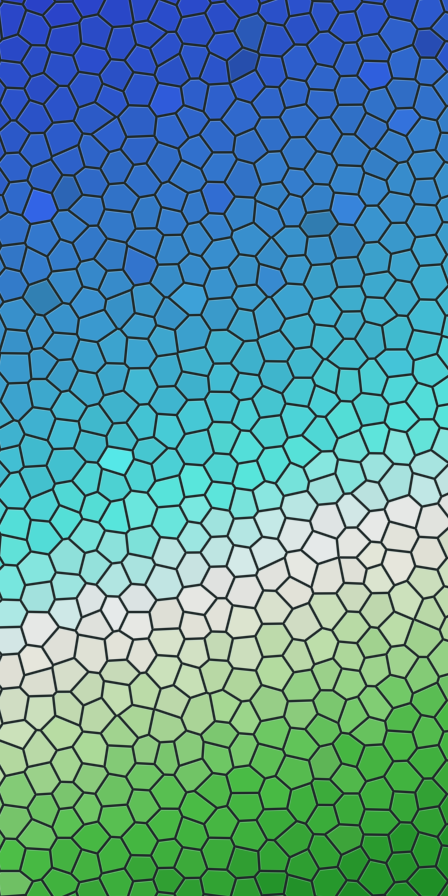
Give the GLSL for this pattern, as a Shadertoy shader.

```glsl
// Stained glass mosaic: jittered hexagonal Voronoi panes with dark leading.
// Each pane takes one flat colour from a slanted blue-cyan-white-green ramp,
// with a small random shift, and a thin bevel highlight along its rim.

const float PANES_ACROSS = 15.0;  // pane heights per canvas width
const float COLUMN_WIDTH = 0.866; // hexagonal column spacing, in pane heights
const float JITTER = 0.46;
const float SLANT = 0.162;        // tilt of the colour bands
const float LEAD_HALF_WIDTH = 0.040;
const vec3 LEAD_COLOUR = vec3(0.12, 0.16, 0.16);
const vec3 RIM_COLOUR = vec3(0.78, 0.87, 0.87);

float hash(vec2 cell, float seed) {
    vec3 q = fract(vec3(cell.xyx + seed * 7.3) * vec3(0.1031, 0.103, 0.0973));
    q += dot(q, q.yzx + 33.33);
    return fract((q.x + q.y) * q.z);
}

// Centre of a pane; odd columns are raised by half a pane.
vec2 paneCentre(vec2 cell) {
    vec2 shift = vec2(hash(cell, 1.0), hash(cell, 2.0)) - 0.5;
    vec2 lattice = vec2((cell.x + 0.5) * COLUMN_WIDTH,
                        cell.y + 0.5 + 0.5 * mod(cell.x, 2.0));
    return lattice + JITTER * shift;
}

vec2 latticeCell(vec2 p) {
    float column = floor(p.x / COLUMN_WIDTH);
    return vec2(column, floor(p.y - 0.5 * mod(column, 2.0)));
}

// Nearest pane to p.
vec2 nearestPane(vec2 p) {
    vec2 base = latticeCell(p), best = base;
    float bestDistance = 1e5;
    for (int j = -2; j <= 2; j++)
    for (int i = -2; i <= 2; i++) {
        vec2 cell = base + vec2(i, j);
        vec2 d = paneCentre(cell) - p;
        if (dot(d, d) < bestDistance) {
            bestDistance = dot(d, d);
            best = cell;
        }
    }
    return best;
}

// Distance to the closest pane edge in x, outward edge normal in yz.
vec3 paneEdge(vec2 p, vec2 pane) {
    vec2 centre = paneCentre(pane);
    vec2 base = latticeCell(p);
    vec3 edge = vec3(1e5, 0.0, 0.0);
    for (int j = -3; j <= 3; j++)
    for (int i = -3; i <= 3; i++) {
        vec2 other = paneCentre(base + vec2(i, j));
        vec2 across = other - centre;
        if (dot(across, across) < 1e-5) continue;
        vec2 normal = normalize(across);
        float d = dot(0.5 * (centre + other) - p, normal);
        if (d < edge.x) edge = vec3(d, normal);
    }
    return edge;
}

// Colour ramp from deep blue (0) to forest green (past 1).
vec3 ramp(float t) {
    const float stops[11] = float[11](0.0, 0.16, 0.30, 0.43, 0.53, 0.62,
                                     0.715, 0.765, 0.85, 0.97, 1.12);
    const vec3 tints[11] = vec3[11](
        vec3(0.16, 0.25, 0.78), vec3(0.17, 0.34, 0.79),
        vec3(0.20, 0.48, 0.79), vec3(0.23, 0.62, 0.80),
        vec3(0.26, 0.76, 0.82), vec3(0.34, 0.89, 0.85),
        vec3(0.89, 0.90, 0.90), vec3(0.89, 0.89, 0.85),
        vec3(0.70, 0.85, 0.62), vec3(0.29, 0.73, 0.27),
        vec3(0.12, 0.56, 0.15));
    vec3 colour = tints[0];
    for (int i = 1; i < 11; i++) {
        float blend = clamp((t - stops[i - 1]) / (stops[i] - stops[i - 1]), 0.0, 1.0);
        colour = mix(colour, tints[i], blend);
    }
    return colour;
}

// Flat pane colour; away from the white band a few panes stray.
vec3 paneColour(vec2 pane, float aspect) {
    vec2 centre = paneCentre(pane) / PANES_ACROSS;
    float t = 1.0 - centre.y / aspect + SLANT * centre.x;
    float strayed = step(0.92, hash(pane, 4.0)) * smoothstep(0.08, 0.25, abs(t - 0.72));
    t += (hash(pane, 3.0) - 0.5) * mix(0.03, 0.16, strayed);
    float shade = 1.0 + (hash(pane, 5.0) - 0.5) * mix(0.04, 0.30, strayed);
    return ramp(t) * shade;
}

void mainImage(out vec4 fragColor, in vec2 fragCoord) {
    float aspect = iResolution.y / iResolution.x;
    vec2 p = fragCoord / iResolution.x * PANES_ACROSS;
    float pixel = PANES_ACROSS / iResolution.x;

    vec2 pane = nearestPane(p);
    vec3 edge = paneEdge(p, pane);
    vec3 colour = paneColour(pane, aspect);

    // Bevel: the rim is brightest on edges facing the upper left.
    float facing = 0.5 + 0.5 * dot(edge.yz, normalize(vec2(-0.5, 1.0)));
    float rim = 1.0 - smoothstep(0.05, 0.06 + pixel, edge.x);
    colour = mix(colour, RIM_COLOUR, rim * mix(0.05, 0.32, facing));

    // Dark leading between panes.
    float glass = smoothstep(-0.8 * pixel, 0.8 * pixel, edge.x - LEAD_HALF_WIDTH);
    fragColor = vec4(mix(LEAD_COLOUR, colour, glass), 1.0);
}
```
